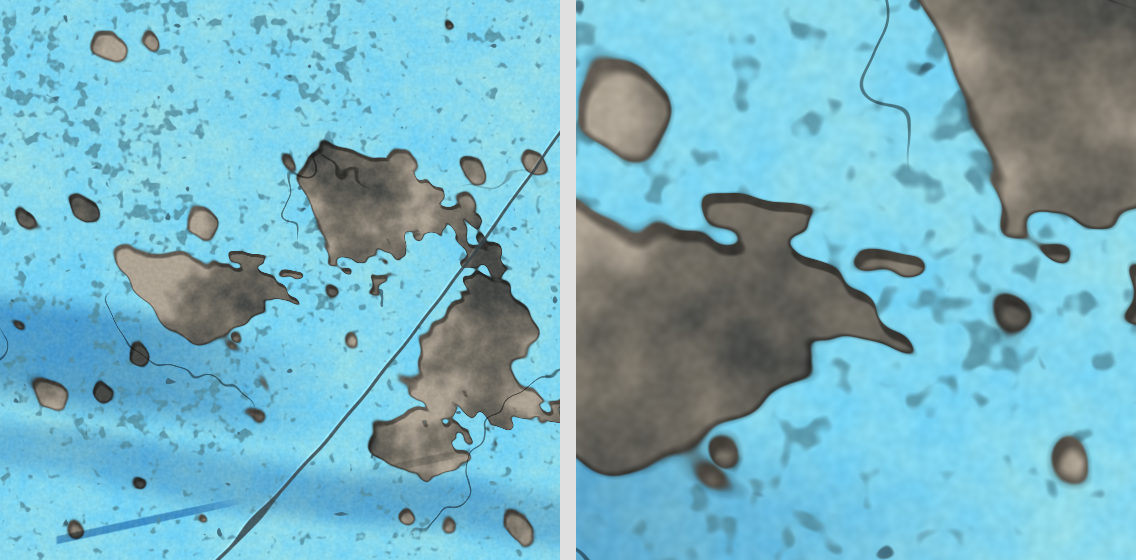
Left, the full canvas; right, a detail of the centre.
Write a Shadertoy shader that draws this texture.

```glsl
// Weathered sky-blue paint flaking off grey-brown plaster, with a long crack and soft shadows.

float hash(vec2 p) {
    vec3 q = fract(p.xyx * 0.1031);
    q += dot(q, q.yzx + 33.33);
    return fract((q.x + q.y) * q.z);
}

float corner(vec2 cell, vec2 offset) {
    float angle = 6.2832 * hash(cell);
    return dot(vec2(cos(angle), sin(angle)), offset);
}

// Gradient noise, roughly -1 to 1
float noise(vec2 p) {
    vec2 i = floor(p), f = p - i, e = vec2(1, 0);
    vec2 w = f * f * f * (f * (f * 6.0 - 15.0) + 10.0);
    float low = mix(corner(i, f), corner(i + e, f - e), w.x);
    float high = mix(corner(i + e.yx, f - e.yx), corner(i + 1.0, f - 1.0), w.x);
    return 1.4 * mix(low, high, w.y);
}

// Small scattered chips, one per occupied grid cell
float chips(vec2 p) {
    vec2 g = p * 9.0, home = floor(g);
    float wobble = 0.06 * noise(p * 38.0) + 0.09 * noise(p * 19.0);
    float best = -1.0;
    for (int y = -1; y <= 1; y++)
    for (int x = -1; x <= 1; x++) {
        vec2 cell = home + vec2(x, y);
        float pick = hash(cell + 51.0);
        vec2 d = g - cell - 0.2 - 0.6 * vec2(hash(cell + 13.0), hash(cell + 29.0));
        d.y += 0.35 * d.x;
        float radius = mix(0.08, 0.28, pow(hash(cell + 77.0), 1.7));
        if (pick < 0.27) best = max(best, radius - length(d) + wobble);
    }
    return best * 0.8;
}

// Positive where the paint is gone: large flakes along a falling diagonal, plus chips
float bareField(vec2 p) {
    vec2 d = p - vec2(0.64, 0.44);
    vec2 along = vec2(dot(d, vec2(0.85, -0.52)), dot(d, vec2(0.52, 0.85)));
    vec2 q = along * vec2(0.8, 1.1) + 3.7;
    float zone = smoothstep(0.7, 1.3, length(along / vec2(0.5, 0.27)));
    float flakes = noise(q * 4.2) + 0.35 * noise(q * 10.0) + 0.12 * noise(q * 26.0);
    float ragged = smoothstep(0.0, 0.5, noise(q * 5.0 + 17.0));
    flakes += 0.3 * ragged * noise(q * 42.0) - zone;
    return max(flakes, chips(p));
}

// Soft cast shadows and one thin straight bar
float castShadow(vec2 p) {
    float drift = 0.02 * noise(p * 4.0 + 9.0);
    float upper = 1.0 - smoothstep(0.05, 0.12, abs(p.y - 0.38 + 0.14 * p.x + drift));
    upper *= 1.0 - smoothstep(0.22, 0.65, p.x);
    float lower = 1.0 - smoothstep(0.015, 0.075, abs(p.y - 0.20 + 0.13 * p.x - drift));
    lower *= 0.75 + 0.25 * noise(p * 3.0 + 31.0);
    float bar = 1.0 - smoothstep(0.005, 0.009, abs(p.y - 0.035 - 0.215 * (p.x - 0.1)));
    bar *= smoothstep(0.098, 0.104, p.x) * (1.0 - 0.65 * smoothstep(0.34, 0.5, p.x));
    bar *= 1.0 - smoothstep(0.75, 0.9, p.x);
    return max(max(upper * 0.85, lower * 0.8), bar);
}

vec3 paintColor(vec2 p, float shade) {
    float mottle = 0.5 + 0.5 * noise(p * 5.0 + 2.0) + 0.35 * noise(p * 17.0) + 0.3 * noise(p * 60.0);
    vec3 paint = mix(vec3(0.44, 0.82, 0.96), vec3(0.59, 0.87, 0.91), clamp(mottle, 0.0, 1.0));
    paint = mix(paint, paint * vec3(0.52, 0.68, 0.82), shade);
    // Grime specks gather in clusters, mostly towards the upper left
    float cluster = smoothstep(-0.2, 0.7, noise(p * 6.0 + 40.0) + 0.5 * (p.y - p.x));
    float speck = noise(p * 38.0) + 0.6 * noise(p * 90.0) + 0.45 * cluster;
    paint = mix(paint, vec3(0.32, 0.55, 0.62), 0.8 * smoothstep(0.5, 0.95, speck));
    float pit = noise(p * 55.0 + 8.0) + 0.4 * noise(p * 14.0 + 5.0);
    return mix(paint, vec3(0.22, 0.36, 0.42), 0.8 * smoothstep(0.8, 0.95, pit));
}

vec3 plasterColor(vec2 p, float shade) {
    float tone = 0.5 + 0.55 * noise(p * 5.0 + 20.0) + 0.25 * noise(p * 13.0);
    tone += 0.12 * noise(p * 45.0) - 0.35 * shade;
    vec3 plaster = mix(vec3(0.27, 0.28, 0.27), vec3(0.45, 0.43, 0.39), smoothstep(0.1, 0.5, tone));
    return mix(plaster, vec3(0.68, 0.64, 0.58), smoothstep(0.42, 0.75, tone));
}

void mainImage(out vec4 fragColor, in vec2 fragCoord) {
    vec2 p = fragCoord / iResolution.y;
    float pixel = 1.0 / iResolution.y;
    float shade = castShadow(p);

    // Paint layer over plaster, with a dark rim under the broken edge
    float field = bareField(p);
    float overhang = min(field, bareField(p + vec2(-0.002, 0.005)));
    vec3 plaster = plasterColor(p, shade);
    plaster *= 1.0 - 0.45 * (1.0 - smoothstep(0.0, 0.05, overhang));
    vec3 paint = paintColor(p, shade);
    paint *= 1.0 - 0.2 * smoothstep(-0.035, 0.0, field);
    float soft = 0.008 + 4.0 * pixel;
    vec3 color = mix(paint, plaster, smoothstep(-soft, soft, field));

    // Faint hairline cracks follow zero contours of noise
    float hair = abs(noise(p * 3.0 + 60.0) + 0.1 * noise(p * 22.0)) / 4.0;
    float hairMask = smoothstep(0.2, 0.4, noise(p * 4.0 + 80.0));
    color *= 1.0 - 0.45 * hairMask * (1.0 - smoothstep(0.0006, 0.0012 + pixel, hair));

    // Long, slightly bowed crack with a pale lip
    float run = p.x - 0.39;
    float crack = (p.y - 1.05 * run - 0.33 * run * run + 0.004 * noise(p * 12.0)) / 1.6;
    float width = 0.0014 + 0.004 * smoothstep(0.05, 0.0, abs(p.y - 0.07));
    color += 0.07 * (1.0 - smoothstep(0.001, 0.004, abs(crack - width - 0.002)));
    color = mix(color, vec3(0.22, 0.27, 0.29), 0.85 * (1.0 - smoothstep(width, width + 1.5 * pixel, abs(crack))));

    // Fine surface grain
    color += 0.025 * noise(p * 170.0) + 0.02 * noise(p * 110.0 + 7.0);
    fragColor = vec4(clamp(color, 0.0, 1.0), 1.0);
}
```
